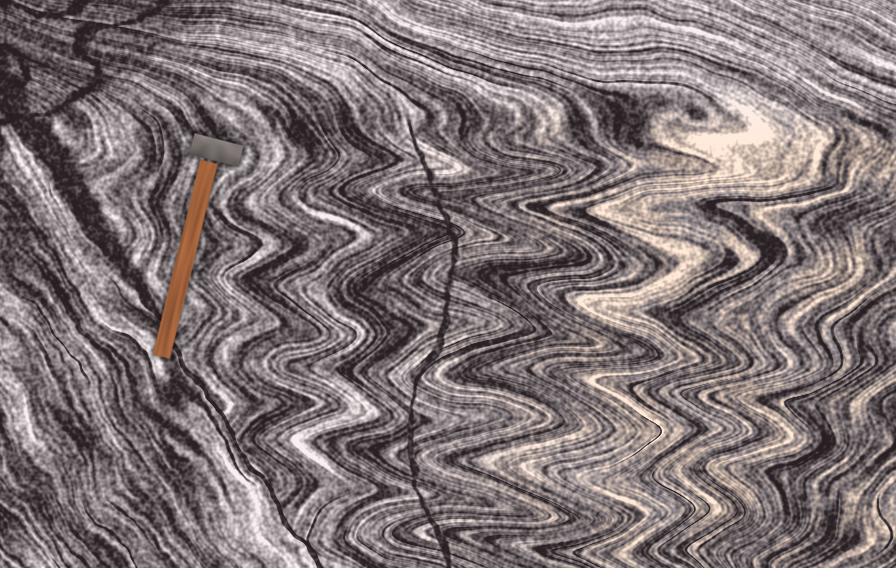
A WebGL 2 fragment shader for this texture:

```glsl
#version 300 es
precision highp float;
// Folded banded gneiss with cracks, a diagonal slab and a hammer for scale.
uniform vec2 u_resolution;
out vec4 fragColor;

// Lengths are fractions of the canvas height.
const float TAU = 6.2831853;
const float FOLD_PERIOD = 0.148;
const float FOLD_CREST = 0.558;
const float SHARPNESS = 0.88;
const float BASE_TONE = 0.455;
const float DARKEST = 0.13;
const float GRAIN = 0.16;
const vec3 LAYER_FREQ = vec3(11, 33, 88);
const vec3 LAYER_GAIN = vec3(0.27, 0.30, 0.36);
const vec3 ROCK_TINT = vec3(0.022, -0.013, 0.002);
const vec3 OCHRE = vec3(1.04, 0.98, 0.89);
const vec3 WOOD = vec3(0.63, 0.38, 0.23);
const vec3 STEEL = vec3(0.46, 0.43, 0.42);
const vec2 HANDLE_TOP = vec2(0.368, 0.715);
const vec2 HANDLE_END = vec2(0.284, 0.372);
const vec2 HEAD_LEFT = vec2(0.338, 0.747);
const vec2 HEAD_RIGHT = vec2(0.424, 0.725);

vec2 gradientAt(vec2 cell) {
  uvec2 q = uvec2(ivec2(cell)) * uvec2(1597u, 3571u);
  uint h = (q.x ^ (q.y << 7)) * 747796405u + 28913u;
  h = (h ^ (h >> 15)) * 277803737u;
  h ^= h >> 13;
  float angle = float(h & 65535u) / 65536.0 * TAU;
  return vec2(cos(angle), sin(angle));
}

// Gradient noise, roughly -1 to 1.
float noise(vec2 p) {
  vec2 i = floor(p), f = p - i, e = vec2(0, 1);
  vec2 u = f * f * f * (f * (f * 6.0 - 15.0) + 10.0);
  float a = dot(gradientAt(i), f);
  float b = dot(gradientAt(i + e.yx), f - e.yx);
  float c = dot(gradientAt(i + e), f - e);
  float d = dot(gradientAt(i + 1.0), f - 1.0);
  return 1.45 * mix(mix(a, b, u.x), mix(c, d, u.x), u.y);
}

float bump(float x, float center, float width) {
  float t = (x - center) / width;
  return exp(-t * t);
}

float fall(float low, float high, float x) {
  return 1.0 - smoothstep(low, high, x);
}

// Signed distance to a bar with square ends.
float bar(vec2 p, vec2 a, vec2 b, float halfWidth) {
  vec2 axis = normalize(b - a), q = p - 0.5 * (a + b);
  vec2 d = abs(vec2(dot(q, axis), q.x * axis.y - q.y * axis.x));
  d -= vec2(0.5 * length(b - a), halfWidth);
  return length(max(d, 0.0)) + min(max(d.x, d.y), 0.0);
}

// Layer coordinate of the folded face: zigzags below, sweeping beds above.
float foldedBeds(vec2 p) {
  float wobble = noise(p * vec2(3, 4) + 7.0);
  float phase = (p.y - FOLD_CREST + 0.04 * wobble + 0.06 * (p.x - 0.9)) / FOLD_PERIOD;
  float zigzag = asin(SHARPNESS * cos(TAU * phase)) / asin(SHARPNESS);
  float height = 0.02 + 0.08 * bump(p.x, 0.95, 0.38);
  height *= (1.0 + 0.5 * noise(p * 5.0 + 31.0)) * (0.2 + 0.8 * fall(0.66, 0.8, p.y));
  float lean = 0.7 * (p.y - 0.4) * smoothstep(1.0, 1.5, p.x);
  float ripple = 0.03 * noise(p * 6.0) + 0.01 * noise(p * 17.0);
  float folded = p.x - height * zigzag - lean;
  float swept = 2.0 * p.y + 0.6 * p.x - 1.24 + 0.07 * sin(p.x * 9.0 + 2.0 * wobble);
  float rise = p.y + 0.1 * (p.x - 1.1) + 0.02 * wobble;
  return mix(folded, swept, smoothstep(0.68, 0.96, rise)) + ripple;
}

// Layer octaves, fading where too fine to show, then cut by dark partings.
float layers(float s, float along, float tone) {
  float footprint = fwidth(s);
  for (int k = 0; k < 3; k++) {
    float f = LAYER_FREQ[k];
    float band = noise(vec2(s * f, along * (2.0 + 5.0 * float(k)) + f));
    tone += LAYER_GAIN[k] * band * fall(0.35, 1.0, footprint * f);
  }
  float line = abs(noise(vec2(s * 19.0, along * 2.5 + 50.0)));
  float open = smoothstep(0.0, 0.4, noise(vec2(s * 7.0, along * 6.0 + 90.0)));
  return mix(tone, 0.09, 0.9 * open * fall(0.02, 0.1 + footprint * 8.0, line));
}

void main() {
  vec2 p = gl_FragCoord.xy / u_resolution.y;
  float px = 1.0 / u_resolution.y;
  float rough = noise(p * 9.0 + 13.0), fine = noise(p * 38.0);

  // Folded face with pale and dark marker beds
  float s = foldedBeds(p), lower = fall(0.72, 0.88, p.y);
  float pale = 0.30 * bump(s, 1.03, 0.013) + 0.36 * bump(s, 0.57, 0.006);
  pale += 0.26 * bump(s, 1.13, 0.009) + 0.22 * bump(s, 1.19, 0.014);
  float dark = 0.20 * bump(s, 0.94, 0.05) + 0.16 * bump(s, 0.63, 0.02);
  float tone = BASE_TONE + lower * (pale * (0.8 + 0.5 * rough) - dark);
  tone += 0.18 * smoothstep(0.6, 0.95, p.y) * smoothstep(0.3, 0.6, p.x);
  tone += 0.22 * bump(length(p * vec2(0.7, 1.3) - vec2(0.92, 0.91)), 0.0, 0.14);
  tone = layers(s, p.y, tone);

  // Slab at lower left, with a pale crest and an open gap behind it
  float edge = 0.83 * p.x + 0.56 * p.y - 0.466 + 0.018 * rough + 0.005 * fine;
  float slabS = 1.25 * edge + 0.03 * noise(p * 4.0 + 60.0) + 4.0;
  float crest = 0.22 * bump(edge, -0.04, 0.035);
  float slab = layers(slabS, 0.5 * (p.y - p.x), BASE_TONE - 0.02 + crest);
  tone = mix(slab, tone, smoothstep(-px, px, edge));
  float gap = 0.005 + 0.028 * smoothstep(0.4, 0.65, p.y);
  tone = mix(tone, 0.09, 0.85 * fall(0.5 * gap, gap, abs(edge - 0.5 * gap)));

  // Broken dark blocks in the upper left corner
  float corner = smoothstep(-0.02, 0.02, p.y - 0.655 * p.x - 0.73 + 0.025 * rough);
  float joint = fall(0.04, 0.2, abs(noise(p * vec2(7, 12) + 4.0) + 0.15 * fine));
  tone = mix(tone, mix(tone * 0.75, 0.07, joint), corner);

  // Long crack across the layers, ragged and pinching
  float crackX = 0.76 + 0.04 * cos((p.y - 0.53) * TAU / 0.6) + 0.012 * rough + 0.005 * fine;
  float crackW = 0.0025 + 0.004 * smoothstep(-0.2, 0.6, rough + 0.4 * fine);
  float crack = fall(-px, 2.0 * px, abs(p.x - crackX) - crackW);
  tone = mix(tone, 0.08, 0.85 * crack * fall(0.76, 0.83, p.y));

  // Mineral grain, soft dark limit and ochre staining
  tone += GRAIN * (noise(p * 85.0) + noise(p * 150.0)) + 0.07 * fine + 0.05 * rough;
  float above = tone - DARKEST;
  tone = min(DARKEST + 0.5 * (above + sqrt(above * above + 0.004)), 0.95);
  float stain = smoothstep(0.5, 1.2, p.x) * lower * smoothstep(0.42, 0.75, tone + 0.2 * rough);
  vec3 color = (tone + ROCK_TINT) * mix(vec3(1), OCHRE, stain);

  // Hammer with its shadow
  float handle = bar(p, HANDLE_TOP, HANDLE_END, 0.0155);
  float head = bar(p, HEAD_LEFT, HEAD_RIGHT, 0.019);
  color *= 1.0 - 0.5 * fall(-0.004, 0.012, min(handle, head));
  float woodGrain = noise(vec2(130.0 * p.x - 32.0 * p.y, p.y * 8.0));
  vec3 wood = WOOD * (1.0 + 0.18 * woodGrain + 6.0 * min(handle + 0.008, 0.0));
  color = mix(color, wood, fall(-px, px, handle));
  vec3 steel = STEEL * (1.0 + 9.0 * (p.y + 0.25 * p.x - 0.832) + 0.2 * fine);
  color = mix(color, steel, fall(-px, px, head));
  fragColor = vec4(clamp(color, 0.0, 1.0), 1.0);
}
```
